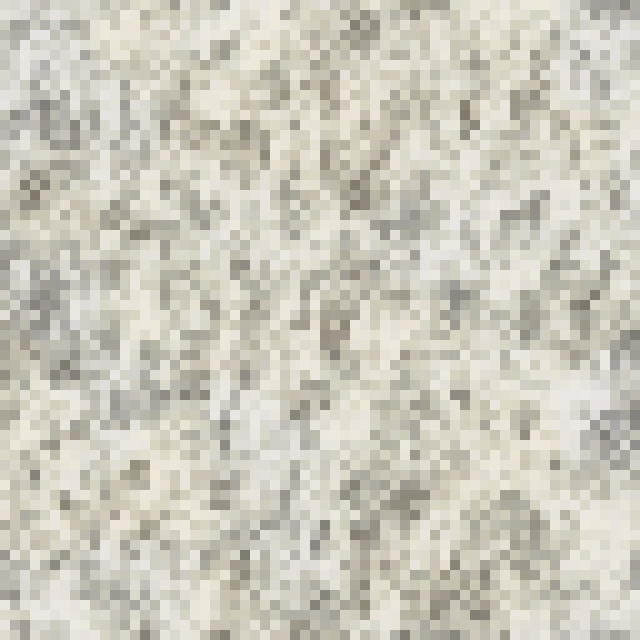
A WebGL 1 fragment shader for this texture:

```glsl
precision highp float;
// Pale stone mosaic: square tiles in ivory and grey with short dark upright flecks.

uniform vec2 u_resolution;

const float TILES = 64.0;

float hash(vec2 p, float seed) {
  vec3 q = fract(vec3(p.xyx) * 0.1031 + seed * 0.137);
  q += dot(q, q.yzx + 33.33);
  return fract((q.x + q.y) * q.z);
}

// Soft cellular noise: random seed tones weighted by nearness, centred on zero.
float cellular(vec2 p, float seed) {
  vec2 home = floor(p);
  float total = 0.0;
  float weights = 0.0001;
  for (int j = -1; j <= 1; j++) {
    for (int i = -1; i <= 1; i++) {
      vec2 cell = home + vec2(float(i), float(j));
      vec2 jitter = vec2(hash(cell, seed), hash(cell, seed + 1.0));
      vec2 d = cell + jitter - p;
      float weight = exp(-6.0 * dot(d, d));
      total += weight * (hash(cell, seed + 2.0) - 0.5);
      weights += weight;
    }
  }
  return total / weights;
}

// Bends upright grains so that they lean a little, mostly to the right.
vec2 leanGrain(vec2 p) {
  float sway = sin(p.y * 0.35 + 2.0 * sin(p.x * 0.13));
  return vec2(p.x - 0.1 * p.y + 0.8 * sway, p.y);
}

vec3 rampStep(vec3 base, vec3 next, float from, float to, float rank) {
  return mix(base, next, clamp((rank - from) / (to - from), 0.0, 1.0));
}

// Stone colour by brightness rank, from 0 (darkest) to 1 (lightest).
vec3 stoneColor(float rank) {
  vec3 c = vec3(0.45, 0.43, 0.39);
  c = rampStep(c, vec3(0.51, 0.49, 0.45), 0.0, 0.018, rank);
  c = rampStep(c, vec3(0.62, 0.60, 0.56), 0.018, 0.065, rank);
  c = rampStep(c, vec3(0.69, 0.68, 0.64), 0.065, 0.16, rank);
  c = rampStep(c, vec3(0.78, 0.76, 0.71), 0.16, 0.315, rank);
  c = rampStep(c, vec3(0.84, 0.83, 0.78), 0.315, 0.57, rank);
  c = rampStep(c, vec3(0.91, 0.89, 0.86), 0.57, 0.865, rank);
  return rampStep(c, vec3(0.93, 0.915, 0.88), 0.865, 1.0, rank);
}

vec3 tileColor(vec2 tile) {
  // Tone: single-tile speckle, leaning grains and broader patches
  float speckle = hash(tile, 3.0) - 0.5;
  float grain = cellular(leanGrain(tile) / vec2(1.7, 3.1), 7.0);
  float patches = cellular(tile / vec2(5.0, 6.5), 13.0);
  float tone = 2.0 * speckle + 2.9 * grain + 1.0 * patches;
  float rank = 1.0 / (1.0 + exp(-1.7 * tone));

  // Tint: slow drift between warm ivory and cool grey
  float warmth = 0.035 * cellular(tile / 9.0, 21.0)
               + 0.02 * (hash(tile, 27.0) - 0.5);
  return stoneColor(rank) + warmth * vec3(0.3, 0.15, -1.0);
}

void main() {
  float side = min(u_resolution.x, u_resolution.y);
  vec2 p = gl_FragCoord.xy / side * TILES;
  float pixel = TILES / side;

  // Blend the tiles around the nearest corner by their pixel coverage
  vec2 corner = floor(p + 0.5);
  vec2 cover = clamp((p - corner) / pixel + 0.5, 0.0, 1.0);
  vec3 color = vec3(0.0);
  for (int j = 0; j < 2; j++) {
    for (int i = 0; i < 2; i++) {
      vec2 pick = vec2(float(i), float(j));
      vec2 share = mix(1.0 - cover, cover, pick);
      color += share.x * share.y * tileColor(corner - 1.0 + pick);
    }
  }
  gl_FragColor = vec4(color, 1.0);
}
```
